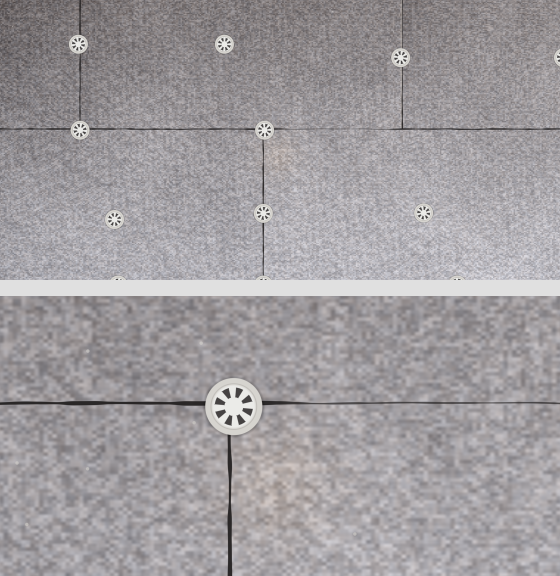
Top, the full canvas; bottom, a detail of the centre.
This texture is drawn by a WebGL 1 fragment shader. Its source:

```glsl
precision highp float;
uniform vec2 u_resolution;

const vec3 WARM_GREY = vec3(0.520, 0.497, 0.500);
const vec3 COOL_GREY = vec3(0.728, 0.722, 0.746);
const vec3 SEAM_DARK = vec3(0.14, 0.13, 0.13);
const vec3 SEAM_LIP = vec3(0.76, 0.73, 0.68);
const vec3 DISC_LIGHT = vec3(0.92, 0.92, 0.91);
const vec3 DISC_RIM = vec3(0.84, 0.83, 0.81);
const vec3 SLOT_DARK = vec3(0.27, 0.26, 0.26);
const vec2 BOARD = vec2(1.151, 0.555);
const float SEAM_Y = 0.539;
const float DISC_RADIUS = 0.034;

float hash(vec2 p) {
  return fract(sin(dot(p, vec2(127.1, 311.7))) * 43758.5453);
}

float noise(vec2 p) {
  vec2 i = floor(p), f = fract(p);
  f = f * f * (3.0 - 2.0 * f);
  return mix(mix(hash(i), hash(i + vec2(1.0, 0.0)), f.x),
             mix(hash(i + vec2(0.0, 1.0)), hash(i + 1.0), f.x), f.y);
}

float cover(float d, float px) {
  return 1.0 - smoothstep(-0.7 * px, 0.7 * px, d);
}

// Signed distance to the nearest line of a repeating set
float repeatLine(float x, float start, float pitch) {
  return mod(x - start + 0.5 * pitch, pitch) - 0.5 * pitch;
}

// Speckled felt with broad shading and a few pale flecks
vec3 felt(vec2 p, float px) {
  vec3 col = mix(COOL_GREY, WARM_GREY, clamp(p.y, 0.0, 1.0));
  col += 0.04 * (p.x - 1.0);
  col += 0.06 * (noise(p * 4.0) - 0.5) + 0.04 * (noise(p * vec2(16.0, 11.0)) - 0.5);
  float grain = 0.19 * (noise(p * vec2(190.0, 230.0)) - 0.5)
              + 0.11 * (noise(p * vec2(95.0, 120.0) + 37.0) - 0.5);
  float tint = noise(p * 150.0 + 71.0) - 0.5;
  col += grain + tint * vec3(0.022, 0.0, -0.022);
  vec2 cell = floor(p * 14.0);
  vec2 spot = (cell + 0.2 + 0.6 * vec2(hash(cell + 3.0), hash(cell + 8.0))) / 14.0;
  float fleck = cover(length(p - spot) - 0.002, px) * step(0.9, hash(cell));
  return mix(col, vec3(0.84, 0.83, 0.81), 0.6 * fleck);
}

// Ragged dark joint; strength sets how open it is
vec3 seam(vec3 col, float d, float along, float strength, float px) {
  float width = 0.0021 * strength * (0.6 + 0.7 * noise(vec2(along * 45.0, 5.0)));
  float wobble = 0.0016 * (noise(vec2(along * 20.0, 9.0)) - 0.5);
  float line = cover(abs(d + wobble) - width, px);
  return mix(col, SEAM_DARK, line * mix(0.45, 0.95, strength));
}

// Perforated washer: rim, eight slots and a star-shaped hub
vec3 disc(vec3 col, vec2 q, float turn, float px) {
  float r = length(q);
  float sector = 6.2831853 / 8.0;
  float a = mod(atan(q.y, q.x + 0.00001) + turn, sector) - 0.5 * sector;
  float side = abs(r * sin(a)) - 0.23 * r + 0.0008;
  float band = abs(r - 0.50 * DISC_RADIUS) - 0.17 * DISC_RADIUS;
  col *= 1.0 - 0.2 * (1.0 - smoothstep(0.0, 0.004, r - DISC_RADIUS));
  vec3 face = mix(DISC_LIGHT, DISC_RIM, smoothstep(0.70, 0.80, r / DISC_RADIUS));
  face = mix(face, SLOT_DARK, cover(max(side, band), px));
  float groove = cover(abs(r - 0.80 * DISC_RADIUS) - 0.0006, px);
  face *= 1.0 - 0.10 * groove;
  return mix(col, face, cover(r - DISC_RADIUS, px));
}

// Line of discs; every second one drifts off the even spacing
vec3 discRow(vec3 col, vec2 p, vec2 first, float pitch, float count,
             float parity, vec2 drift, float lift, float sway, float px) {
  for (int n = 0; n < 4; n++) {
    float i = float(n);
    if (i >= count) break;
    float shift = mod(i + parity, 2.0) * (drift.x + drift.y * i);
    vec2 centre = first + vec2(i * pitch + shift, lift * shift + sway * sign(1.5 - i));
    col = disc(col, p - centre, 6.28 * hash(first + i), px);
  }
  return col;
}

void main() {
  float px = 1.0 / u_resolution.y;
  vec2 p = gl_FragCoord.xy * px;
  float upper = step(SEAM_Y, p.y);
  vec3 col = felt(p, px);

  // Worn shading beside the upright joints and at the upper left
  float dx = repeatLine(p.x, mix(0.940, 0.286, upper), BOARD.x);
  float shade = mix(0.03 * step(dx, 0.0), 0.045 * step(0.0, dx), upper);
  col -= shade * exp(-abs(dx) * 9.0);
  col -= 0.06 * (1.0 - smoothstep(0.0, 0.7, length(p - vec2(0.0, 1.0))));
  vec2 stain = (p - vec2(0.99, 0.44)) * vec2(13.0, 14.0);
  col += vec3(0.03, 0.01, -0.015) * exp(-dot(stain, stain));

  // Joints, partly closed towards the right
  float dy = repeatLine(p.y, SEAM_Y, BOARD.y);
  float closed = smoothstep(0.98, 1.06, p.x) * (1.0 - smoothstep(1.36, 1.45, p.x));
  float upright = 1.0 - 0.45 * upper * step(1.0, p.x) * smoothstep(0.58, 0.85, p.y);
  float lip = cover(abs(dx + 0.004) - 0.0015, px) * upper * step(1.0, p.x);
  col = mix(col, SEAM_LIP, 0.45 * lip);
  col = seam(col, dx, p.y, upright, px);
  col = seam(col, dy, p.x, 1.0 - 0.5 * closed, px);

  // Fixing discs along the joints and board middles
  float halfBoard = 0.5 * BOARD.x;
  col = discRow(col, p, vec2(0.365, -0.018), halfBoard, 4.0, 1.0, vec2(0.057, 0.03), 0.0, 0.0, px);
  col = discRow(col, p, vec2(0.365, 0.238), halfBoard, 4.0, 1.0, vec2(0.044, -0.0235), -0.5, 0.0, px);
  col = discRow(col, p, vec2(0.286, 0.535), 0.659, 2.0, 0.0, vec2(0.0), 0.0, 0.0, px);
  col = discRow(col, p, vec2(0.280, 0.818), halfBoard, 4.0, 0.0, vec2(-0.084, 0.03), 0.0, 0.024, px);

  gl_FragColor = vec4(clamp(col, 0.0, 1.0), 1.0);
}
```
